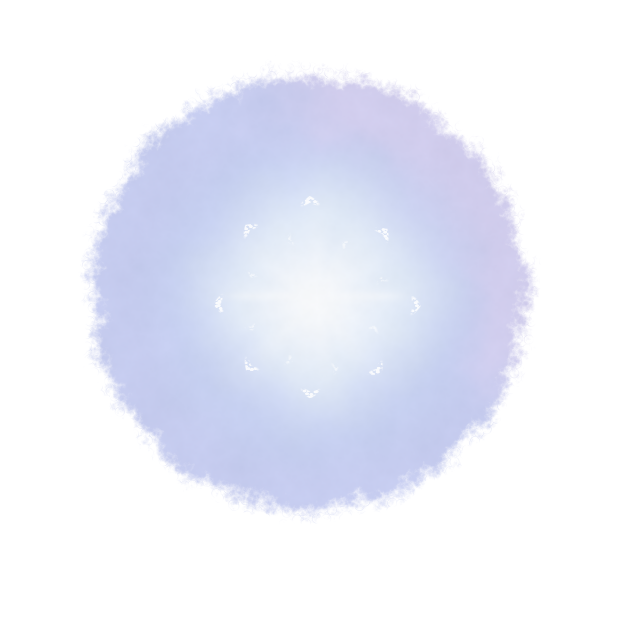
This background is drawn by a Shadertoy shader. Its source:

```glsl
// A soft lavender watercolour disc with a ragged, lacy rim on white paper.
// Its pale core carries faint rays and a ring of frosty brush flecks.
// Layered cellular noise frays the rim and mottles the pigment.

#define DISC_CENTER vec2(0.488, 0.538)
#define CORE_CENTER vec2(0.492, 0.530)
#define DISC_RADIUS 0.342
#define FRAY 0.036
#define HALO_RADIUS 0.205
#define FLECK_RADIUS 0.148
#define FLECK_COUNT 8
#define MOTTLE 0.035

const float TAU = 6.2831853;
const vec3 PAPER = vec3(1.0);
const vec3 PERIWINKLE = vec3(0.775, 0.800, 0.938);
const vec3 LILAC = vec3(0.818, 0.804, 0.930);
const vec3 RING_BLUE = vec3(0.775, 0.820, 0.945);
const vec3 ICE = vec3(0.875, 0.915, 0.970);
const vec3 CORE = vec3(0.966, 0.972, 0.980);

vec2 hash2(vec2 p) {
    vec3 q = fract(vec3(p.xyx) * vec3(0.1031, 0.1030, 0.0973));
    q += dot(q, q.yzx + 33.33);
    return fract((q.xx + q.yz) * q.zy);
}

// Distance to the nearest scattered cell point
float cells(vec2 p) {
    vec2 cell = floor(p), f = fract(p);
    float nearest = 4.0;
    for (int y = -1; y <= 1; y++)
    for (int x = -1; x <= 1; x++) {
        vec2 o = vec2(x, y);
        vec2 d = o + hash2(cell + o + 71.0) - f;
        nearest = min(nearest, dot(d, d));
    }
    return sqrt(nearest);
}

// Three rotated octaves of cells, roughly centred on zero
float layeredCells(vec2 p) {
    float sum = 0.0, amp = 0.55;
    for (int i = 0; i < 3; i++) {
        sum += amp * (cells(p) - 0.48);
        p = mat2(1.6, 1.2, -1.2, 1.6) * p + 13.7;
        amp *= 0.55;
    }
    return sum;
}

// Coverage of the disc: solid body plus thin lacy curls beyond it
float discCoverage(vec2 p) {
    vec2 d = p - DISC_CENTER;
    float a = atan(d.y, d.x);
    float outline = DISC_RADIUS - 0.007 * cos(a + 0.8)
        + 0.003 * sin(11.0 * a + 1.0) + 0.002 * sin(19.0 * a);
    float curls = layeredCells(p * 34.0);
    float edge = length(d) - outline + FRAY * curls;
    float grain = layeredCells(p * 110.0);
    float body = smoothstep(0.009, -0.022, edge + 0.018 * grain);
    float rim = smoothstep(0.10, 0.0, abs(cells(p * 62.0) - 0.45));
    float lace = rim * smoothstep(0.016, -0.004, edge) * 0.45;
    return max(body, lace);
}

// Pigment from the lilac shoulder inward to the bright core
vec3 pigment(vec2 p) {
    vec2 d = p - DISC_CENTER, c = p - CORE_CENTER;
    float r = length(c), a = atan(c.y, c.x);
    float cloud = layeredCells(p * 9.0 + 4.0);
    vec3 col = mix(PERIWINKLE, LILAC,
        smoothstep(0.06, 0.24, dot(d, vec2(0.80, 0.60)) + 0.12 * cloud));
    col = mix(col, RING_BLUE, 0.7 * smoothstep(0.30, 0.20, r + 0.04 * cloud));

    // Uneven pale halo, leaning up and to the right
    float reach = HALO_RADIUS + 0.014 * sin(a + 0.5) + 0.010 * cos(4.0 * a);
    float halo = smoothstep(reach + 0.035, reach - 0.115, r + 0.055 * cloud);
    col = mix(col, ICE, halo);

    // Core glow stretched along soft rays
    float rays = 0.5 + 0.25 * sin(8.0 * a + 1.5) + 0.25 * sin(13.0 * a + 0.6);
    float glow = exp(-pow(r / (0.086 + 0.018 * rays), 2.0));
    col = mix(col, CORE, glow);
    float spoke = exp(-pow((c.y - 0.007) / 0.007, 2.0))
        * smoothstep(0.16, 0.10, abs(c.x));
    col = mix(col, CORE, 0.38 * spoke);
    return col + MOTTLE * cloud * (1.0 - glow) + 0.014 * layeredCells(p * 48.0);
}

// Broken white strokes: bent outer flecks and fainter inner ones
float flecks(vec2 p) {
    float mask = 0.0;
    for (int i = 0; i < FLECK_COUNT * 2; i++) {
        float k = float(i), inner = step(float(FLECK_COUNT), k);
        vec2 rnd = hash2(vec2(k, 5.0)) - 0.5;
        float a = TAU * k / float(FLECK_COUNT) + 0.12 * rnd.x + 0.30 * inner;
        vec2 axis = vec2(cos(a), sin(a));
        float radius = FLECK_RADIUS - 0.045 * inner + 0.014 * rnd.y;
        vec2 q = p - CORE_CENTER - radius * axis;
        q = vec2(dot(q, axis), dot(q, vec2(-axis.y, axis.x)));
        q = mix(q, q.yx, inner);
        float bend = q.x + 0.55 * abs(q.y) - 0.006;
        float stroke = exp(-pow(bend / 0.006, 2.0) - pow(q.y / 0.015, 2.0));
        mask = max(mask, stroke * (1.0 - 0.5 * inner));
    }
    float bristle = cells(p * vec2(150.0, 210.0));
    return smoothstep(0.25, 0.65, mask) * smoothstep(0.62, 0.32, bristle);
}

void mainImage(out vec4 fragColor, in vec2 fragCoord) {
    vec2 p = (fragCoord - 0.5 * iResolution.xy)
        / min(iResolution.x, iResolution.y) + 0.5;
    vec3 col = mix(pigment(p), PAPER, 0.85 * flecks(p));
    fragColor = vec4(mix(PAPER, col, discCoverage(p)), 1.0);
}
```
